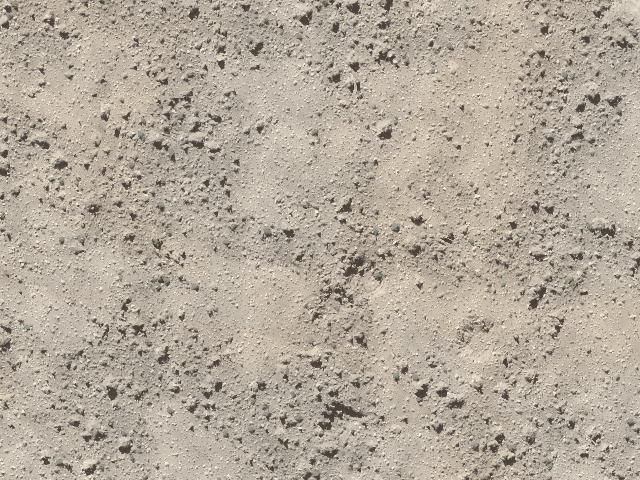
This texture is drawn by a Shadertoy shader. Its source:

```glsl
// Dry, crumbly sand bank in hard sunlight: clods, pebbles and grit on pale soil.
// Scattered cellular lumps at four sizes form a height field with a few hollows,
// which is lit by its slope and by a short shadow march towards the sun.

vec2 hash2(vec2 c) {
    vec3 q = fract(c.xyx * vec3(.1031, .1030, .0973));
    q += dot(q, q.yzx + 33.33);
    return fract((q.xx + q.yz) * q.zy);
}

// Layered, rotated sines, roughly -0.7 to 0.7
float waves(vec2 p) {
    float sum = 0., amp = .5;
    for (int i = 0; i < 5; i++) {
        p = mat2(.8, -.6, .6, .8) * p + .6 * sin(p.yx * 1.3 + 2.);
        sum += amp * sin(p.x) * sin(p.y + 1.);
        p *= 1.9;
        amp *= .65;
    }
    return sum;
}

// Scattered angular lumps: x = height, y = random value of the tallest lump
vec2 lumps(vec2 p, float scale, float cover) {
    p = p * scale + 40.;
    vec2 cell = floor(p), best = vec2(0);
    for (int y = -1; y <= 1; y++)
    for (int x = -1; x <= 1; x++) {
        vec2 c = cell + vec2(x, y);
        vec2 spot = hash2(c), kind = hash2(c + 71.3);
        float radius = mix(.28, .68, kind.x * kind.x);
        radius *= smoothstep(0., .15, cover - kind.y);
        float turn = kind.x * 40.;
        vec2 d = mat2(cos(turn), -sin(turn), sin(turn), cos(turn)) * (p - c - spot);
        float dist = max(length(d * vec2(.9, 1.3)), dot(abs(d), vec2(.85, 1.)));
        float h = radius * (1. - smoothstep(.25, 1., dist / max(radius, .001)));
        if (h > best.x) best = vec2(h, fract(spot.x * 37. + spot.y * 17.));
    }
    return vec2(best.x / scale, best.y);
}

float height(vec2 p, float rough) {
    float h = .75 * lumps(p, 27., .02 + .55 * rough).x;
    h += .8 * lumps(p, 57., .12 + .73 * rough).x;
    h += .85 * lumps(p, 110., .35 + .65 * rough).x;
    h += .8 * lumps(p, 200., .8 + .35 * rough).x;
    vec2 ragged = p + .02 * vec2(waves(p * 25.), waves(p * 25. + 4.));
    return h - .35 * lumps(ragged, 7., .16).x;
}

void mainImage(out vec4 fragColor, in vec2 fragCoord) {
    vec2 p = fragCoord / iResolution.y;

    // Rough patches, with a smooth swath running to the upper right
    float rough = smoothstep(-.5, .26, waves(p * 11. + 3.));
    vec2 q = p - vec2(.66, .64);
    float along = clamp(dot(q, vec2(.85, .53)), 0., .55);
    float swath = length(q - along * vec2(.85, .53)) + .08 * waves(p * 14.);
    rough *= mix(.2, 1., smoothstep(.01, .12, swath));

    p += .0028 * vec2(waves(p * 70.), waves(p * 70. + 9.));

    // Sun from the upper left: slope shading and cast shadow
    vec2 sun = vec2(-.35, .94);
    float h = height(p, rough), slope = 0., block = 0.;
    for (int i = 1; i <= 6; i++) {
        float t = .0026 * float(i);
        float ahead = height(p + sun * t, rough);
        if (i == 1) slope = clamp((h - ahead) / t, -1., 1.);
        block = max(block, ahead - h - .62 * t);
    }
    float shadow = smoothstep(0., .0053, block);

    // Soil, faintly warmer in places, with speckled grit
    vec3 color = mix(vec3(.745, .712, .662), vec3(.757, .706, .64),
                     smoothstep(-.4, .5, waves(p * 4. + 7.)));
    color *= 1.02 - .09 * rough + .08 * waves(p * 30.);
    vec2 grit = lumps(p, 200., .8 + .35 * rough);
    color *= 1. + .26 * (grit.y - .5) * smoothstep(0., .0006, grit.x);

    // Clods are greyer; a few pebbles are slate or chalky white
    vec2 stone = lumps(p, 57., .12 + .73 * rough);
    vec2 chip = lumps(p, 110., .35 + .65 * rough);
    float onStone = smoothstep(.0004, .002, stone.x);
    float onChip = smoothstep(.0003, .0014, chip.x);
    color = mix(color, vec3(.67, .645, .58), .4 * onStone);
    color = mix(color, vec3(.47, .465, .43), .75 * onStone * step(.9, stone.y));
    color = mix(color, vec3(.50, .49, .44), .65 * onChip * step(.9, chip.y));
    color = mix(color, vec3(.85, .82, .78), .6 * onChip * step(chip.y, .08));

    color *= 1.02 + (slope > 0. ? .16 : .28) * slope;
    color = mix(color, vec3(.25, .212, .19), .85 * shadow);
    fragColor = vec4(color, 1.);
}
```
